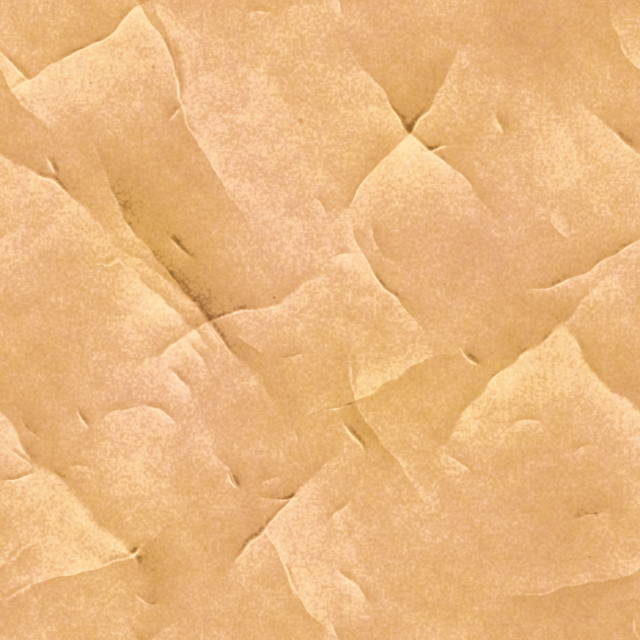
This texture is drawn by a Shadertoy shader. Its source:

```glsl
vec2 hash2(vec2 p) {
    vec3 q = fract(p.xyx * vec3(0.1031, 0.1030, 0.0973));
    q += dot(q, q.yzx + 33.33);
    return fract((q.xx + q.yz) * q.zy);
}

// Gradient noise that wraps after a whole number of cells
vec2 gradientAt(vec2 cell, float cells) {
    float angle = 6.2832 * hash2(mod(cell, cells) + cells * 1.7).x;
    return vec2(cos(angle), sin(angle));
}

float noise(vec2 p, float cells) {
    p *= cells;
    vec2 i = floor(p), f = p - i;
    vec2 u = f * f * f * (f * (f * 6.0 - 15.0) + 10.0);
    vec2 e = vec2(1, 0);
    float a = dot(gradientAt(i, cells), f);
    float b = dot(gradientAt(i + e.xy, cells), f - e.xy);
    float c = dot(gradientAt(i + e.yx, cells), f - e.yx);
    float d = dot(gradientAt(i + e.xx, cells), f - e.xx);
    return mix(mix(a, b, u.x), mix(c, d, u.x), u.y);
}

// Crumpled height; the whole-number shear leans the ridges diagonally
float crumple(vec2 p) {
    vec2 sheared = vec2(p.x, p.x + p.y);
    return -abs(noise(sheared, 4.0)) - 0.45 * abs(noise(p, 9.0));
}

// One fold: lit face below the crest, shaded face above, pale torn edge
float fold(vec2 p, float id, float wear) {
    vec2 place = hash2(vec2(id, 3.0)), shape = hash2(vec2(id, 17.0));
    vec2 kind = hash2(vec2(id, 41.0));
    float size = id < 22.0 ? mix(0.4, 1.0, shape.x) : mix(0.05, 0.2, shape.x);
    float angle = kind.x < 0.6 ? mix(-1.2, -0.6, shape.y) : mix(-0.25, 0.9, shape.y);
    vec2 along = vec2(cos(angle), sin(angle));

    vec2 d = p - place;
    d -= round(d);
    float u = dot(d, along) / (0.25 * size);
    float s = dot(d, vec2(-along.y, along.x)) + (kind.y - 0.5) * 0.1 * size * u * u;
    float taper = 1.0 - smoothstep(0.25, 1.0, abs(u));
    float soft = 0.0015 + 0.009 * size * kind.y * kind.y;
    float lit = 1.0 - smoothstep(-soft, soft, s);
    float facing = kind.y < 0.18 ? -0.8 : 1.0;
    float width = 0.006 + mix(0.035, 0.06, shape.y) * size;

    float tone = mix(-1.25, 1.1, lit) * facing * exp(-abs(s) / width);
    float crest = exp(-pow((s + 0.001) / 0.0022, 2.0));
    float crack = exp(-pow((s - 0.005) / 0.004, 2.0));
    return taper * (tone + wear * (1.8 * crest - 1.3 * crack));
}

vec3 paperColor(float t) {
    vec3 c = mix(vec3(0.58, 0.38, 0.19), vec3(0.84, 0.62, 0.37), clamp((t + 3.8) / 1.95, 0.0, 1.0));
    c = mix(c, vec3(0.895, 0.685, 0.45), clamp((t + 1.85) / 1.4, 0.0, 1.0));
    c = mix(c, vec3(0.93, 0.73, 0.52), clamp((t + 0.45) / 0.72, 0.0, 1.0));
    c = mix(c, vec3(0.97, 0.79, 0.59), clamp((t - 0.27) / 0.5, 0.0, 1.0));
    return mix(c, vec3(0.995, 0.88, 0.70), clamp((t - 0.77) / 1.26, 0.0, 1.0));
}

void mainImage(out vec4 fragColor, in vec2 fragCoord) {
    vec2 p = fragCoord / iResolution.xy;

    // Bend the sheet so that creases wander
    vec2 q = p + 0.03 * vec2(noise(p, 7.0), noise(p, 8.0));
    q += 0.007 * vec2(noise(p, 29.0), noise(p, 31.0));

    // Broad shading and soft crumples, lit from below
    float tone = 1.5 * noise(q, 3.0) + 0.8 * noise(q, 6.0);
    tone += 6.5 * (crumple(q + vec2(0.001, 0.006)) - crumple(q));

    // Large folds first, then small wrinkles
    float wear = smoothstep(-0.05, 0.3, noise(p, 19.0));
    for (int i = 0; i < 64; i++) {
        tone += fold(q, float(i), wear);
    }

    // Dark flecks
    for (int i = 0; i < 8; i++) {
        vec2 d = p - hash2(vec2(float(i), 71.0));
        d -= round(d);
        float radius = mix(0.002, 0.005, hash2(vec2(float(i), 83.0)).x);
        tone -= 1.8 * (1.0 - smoothstep(0.4 * radius, 1.3 * radius, length(d)));
    }

    // Pulp mottling and fine grain
    tone += 0.5 * noise(p, 26.0) + 0.5 * noise(p, 67.0);
    tone += 0.9 * noise(p, 151.0) + 0.7 * noise(p, 233.0);

    // Drift between yellow and pink
    vec3 color = paperColor(tone);
    color += vec3(0.0, -0.012, 0.06) * (noise(p, 4.0) + 0.5 * noise(p, 43.0));
    fragColor = vec4(clamp(color, 0.0, 1.0), 1.0);
}
```
